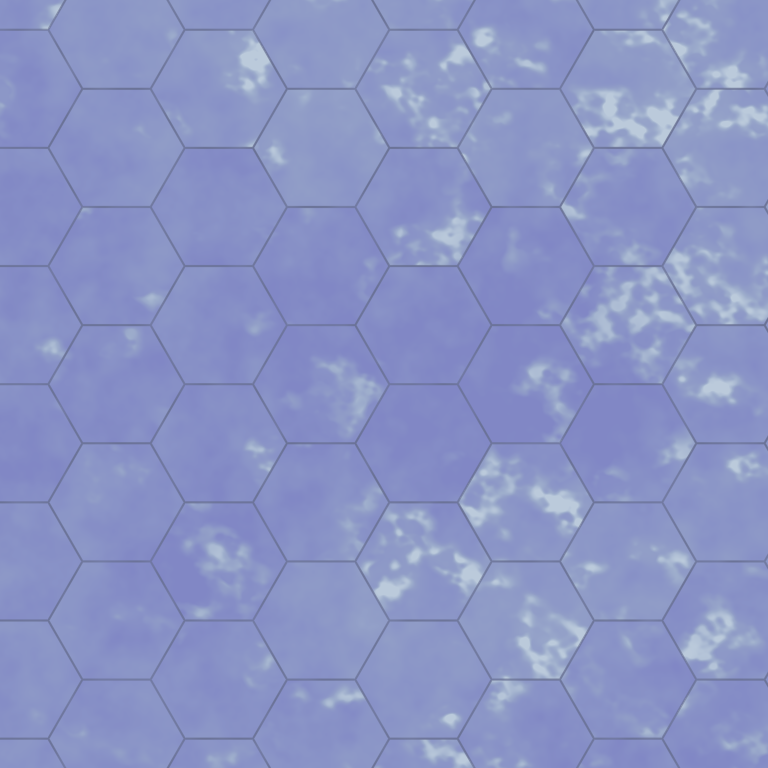
Give the GLSL for this pattern, as a WebGL 2 fragment shader.

```glsl
#version 300 es
precision highp float;
// Flat-topped hexagonal marble tiles, 7.5 columns by 6.5 rows, with thin grey joints.
// A two-lattice hexagon lookup gives each tile its own patch of fractal noise,
// which is mapped through a periwinkle-to-pale colour ramp.
uniform vec2 u_resolution;
out vec4 fragColor;

const float ROW = 1.0 / 6.5;
const vec2 LATTICE = vec2(1.7320508, 1.0) * ROW;
const vec2 FIRST_CENTRE = vec2(0.1517, 0.0382);
const float JOINT_WIDTH = 0.0021;

const vec3 DEEP = vec3(0.505, 0.530, 0.772);
const vec3 MID = vec3(0.540, 0.580, 0.780);
const vec3 SOFT = vec3(0.570, 0.620, 0.782);
const vec3 PALE = vec3(0.620, 0.682, 0.800);
const vec3 BRIGHT = vec3(0.715, 0.775, 0.850);
const vec3 JOINT = vec3(0.405, 0.435, 0.570);

float hash(vec2 p) {
    vec3 h = fract(p.xyx * vec3(0.1031, 0.1030, 0.0973));
    h += dot(h, h.yzx + 33.33);
    return fract((h.x + h.y) * h.z);
}

float valueNoise(vec2 p) {
    vec2 cell = floor(p);
    vec2 f = fract(p);
    f = f * f * (3.0 - 2.0 * f);
    float low = mix(hash(cell), hash(cell + vec2(1.0, 0.0)), f.x);
    float high = mix(hash(cell + vec2(0.0, 1.0)), hash(cell + 1.0), f.x);
    return mix(low, high, f.y);
}

float fbm(vec2 p, int octaves) {
    float sum = 0.0;
    float weight = 0.5;
    float total = 0.0;
    for (int i = 0; i < octaves; i++) {
        sum += weight * valueNoise(p);
        total += weight;
        weight *= 0.5;
        p = mat2(1.6, 1.2, -1.2, 1.6) * p + 17.3;
    }
    return sum / total;
}

// Offset from the centre of the nearest hexagon.
vec2 hexOffset(vec2 p) {
    vec2 a = p - LATTICE * round(p / LATTICE);
    vec2 b = p - LATTICE * (floor(p / LATTICE) + 0.5);
    return dot(a, a) < dot(b, b) ? a : b;
}

// Distance from a point inside a hexagon to its border.
float hexBorder(vec2 q) {
    q = abs(q);
    return 0.5 * ROW - max(q.y, dot(q, vec2(0.8660254, 0.5)));
}

// Five-stop ramp, tone 0 (deep) to 4 (bright).
vec3 marbleColour(float tone) {
    vec3 c = mix(DEEP, MID, clamp(tone, 0.0, 1.0));
    c = mix(c, SOFT, clamp(tone - 1.0, 0.0, 1.0));
    c = mix(c, PALE, clamp(tone - 2.0, 0.0, 1.0));
    return mix(c, BRIGHT, clamp(tone - 3.0, 0.0, 1.2));
}

// Marble tone: q is local to the tile, uv is the place on the canvas.
float marbleTone(vec2 q, vec2 uv, vec2 id) {
    float chance = hash(id + 41.0);
    vec2 seed = 60.0 * vec2(hash(id + 7.0), hash(id + 23.0));

    // Grain runs gently down to the right.
    vec2 grain = mat2(0.75, 0.42, -0.42, 0.95) * q;

    // Clouding grows toward the right and top, and differs by tile.
    float bloom = 0.1 + 0.5 * smoothstep(0.0, 0.65, uv.x)
                + 0.3 * (uv.y - 0.5) + 0.6 * (chance - 0.5);
    float edge = 0.66 - 0.28 * clamp(bloom, 0.0, 1.0);
    float patches = smoothstep(edge, edge + 0.24, fbm(grain * 17.0 + seed, 3));
    float speckle = smoothstep(0.32, 0.78, fbm(grain * 68.0 + seed.yx, 2));

    // Broad wash: deepest in a band left of centre, greyer at top and bottom.
    float wash = 0.35 + 1.1 * abs(uv.y - 0.45) + 0.3 * uv.x
               + 1.5 * (fbm(uv * 4.0 + 9.0, 2) - 0.5);
    float mottle = 1.5 * (fbm(q * 30.0 + seed, 3) - 0.5);
    float tileShift = 0.7 * (hash(id + 71.0) - 0.5);
    return wash + mottle + tileShift + patches * (0.45 + 2.8 * speckle);
}

void main() {
    vec2 uv = gl_FragCoord.xy / min(u_resolution.x, u_resolution.y);
    float pixel = 1.0 / min(u_resolution.x, u_resolution.y);

    vec2 p = uv - FIRST_CENTRE;
    vec2 q = hexOffset(p);
    vec2 id = round((p - q) / (0.5 * LATTICE)) + 20.0;

    vec3 colour = marbleColour(marbleTone(q, uv, id));

    // Joint, softened and slightly uneven along its length.
    float halfWidth = 0.5 * JOINT_WIDTH;
    float soft = max(pixel, 0.0008);
    float line = 1.0 - smoothstep(halfWidth - 0.5 * soft, halfWidth + soft, hexBorder(q));
    float wear = 0.62 + 0.3 * valueNoise(uv * 45.0);
    colour = mix(colour, JOINT, line * wear);

    fragColor = vec4(colour, 1.0);
}
```
